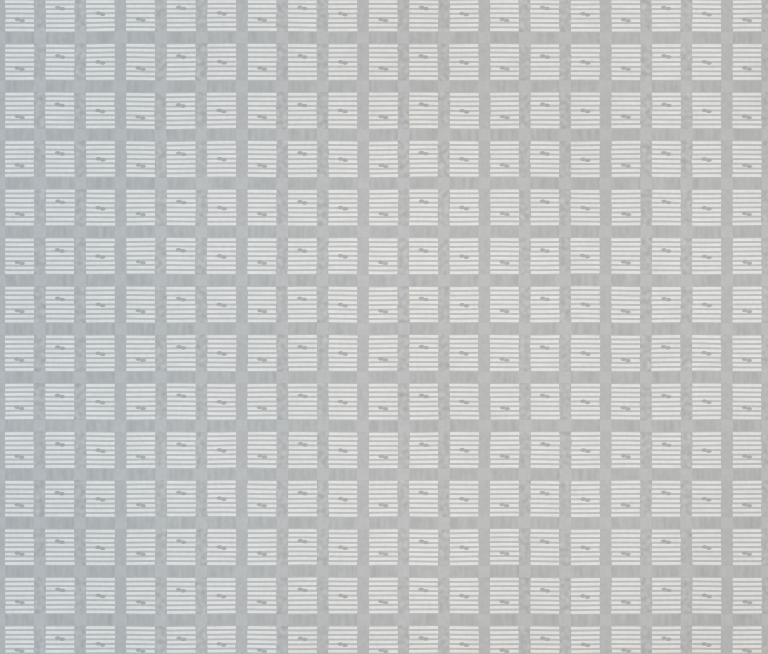
A Shadertoy shader for this pattern:

```glsl
// Woven grey check: pale ribbed blocks with stepped dashes, between hatched bands.
#define REPEATS vec2(19.0, 13.48)
#define SHIFT vec2(0.018, 0.222)
#define BLOCK_HALF vec2(0.355, 0.385)
#define RIBS 8.0
#define RIB_HALF 0.29
#define WOBBLE 0.022
#define GRAIN 0.055
#define PALE vec3(0.890, 0.892, 0.886)
#define GROUND vec3(0.736, 0.742, 0.744)
#define BAND vec3(0.706, 0.712, 0.714)
#define DASH vec3(0.655, 0.660, 0.662)

vec2 hashGradient(vec2 cell) {
    vec2 h = vec2(dot(cell, vec2(127.1, 311.7)), dot(cell, vec2(269.5, 183.3)));
    return 2.0 * fract(sin(h) * 43758.5) - 1.0;
}

float gradientNoise(vec2 p) {
    vec2 i = floor(p), f = fract(p);
    vec2 u = f * f * f * (f * (f * 6.0 - 15.0) + 10.0);
    vec2 e = vec2(0.0, 1.0);
    float a = dot(hashGradient(i), f);
    float b = dot(hashGradient(i + e.yx), f - e.yx);
    float c = dot(hashGradient(i + e.xy), f - e.xy);
    float d = dot(hashGradient(i + e.yy), f - e.yy);
    return mix(mix(a, b, u.x), mix(c, d, u.x), u.y);
}

// Coverage of a shape from its signed distance and the pixel size
float cover(float dist, float pixel) {
    return 1.0 - smoothstep(-0.6 * pixel, 0.6 * pixel, dist);
}

// Two small lobes joined into a slanted dash
float dashDistance(vec2 p) {
    vec2 radius = vec2(0.068, 0.036);
    vec2 step2 = vec2(0.055, 0.012);
    float lobes = min(length((p - step2) / radius), length((p + step2) / radius));
    return (lobes - 1.0) * radius.y;
}

void mainImage(out vec4 fragColor, in vec2 fragCoord) {
    vec2 uv = fragCoord / iResolution.xy;
    vec2 pixel = REPEATS / iResolution.xy;
    vec2 cloth = vec2(uv.x, 1.0 - uv.y) * REPEATS + SHIFT;

    // Slight drift of the threads
    vec2 p = cloth + WOBBLE * vec2(gradientNoise(cloth * 0.6), gradientNoise(cloth * 0.6 + 37.0));
    vec2 id = floor(p);
    vec2 local = p - id - 0.5;

    // Block outline with slightly ragged sides
    float ragged = 0.025 * gradientNoise(cloth * vec2(3.0, 11.0));
    float inX = cover(abs(local.x) - BLOCK_HALF.x + ragged, pixel.x);
    float inY = cover(abs(local.y) - BLOCK_HALF.y, pixel.y);

    // Horizontal bands: darker, with a vertical hatch
    float hatch = gradientNoise(cloth * vec2(9.0, 1.6) + 11.0);
    vec3 color = mix(GROUND, BAND + GRAIN * hatch, inX * (1.0 - inY));

    // Vertical bands: two speckled, then one smooth
    float bandId = mod(floor(p.x + 0.5), 3.0);
    float speckled = mix(0.25, 1.0, step(0.5, bandId));
    float speckle = gradientNoise(cloth * vec2(8.0, 10.0) + 53.0);
    float sides = (1.0 - inX) * inY;
    color += sides * (1.6 * GRAIN * speckle * speckled - 0.018);

    // Pale ribs
    float rib = local.y / (2.0 * BLOCK_HALF.y) * RIBS;
    float ribPixel = pixel.y * RIBS / (2.0 * BLOCK_HALF.y);
    float ribs = cover(abs(fract(rib) - 0.5) - RIB_HALF, ribPixel);
    float wear = 0.93 + 0.22 * gradientNoise(cloth * vec2(2.0, 7.0) + 91.0);
    color = mix(color, PALE, inX * inY * ribs * clamp(wear, 0.0, 1.0));

    // Dash steps down over every three columns
    float level = mod(id.x + 2.0, 3.0);
    float dashY = (1.3 * level - 1.2) * 2.0 * BLOCK_HALF.y / RIBS;
    float dash = cover(dashDistance(local - vec2(0.0, dashY)), pixel.y);
    color = mix(color, DASH, 0.85 * dash);

    // Fine weave and soft light, cooler at the left
    color += 0.4 * GRAIN * gradientNoise(cloth * vec2(10.0, 9.0) + 17.0);
    color += 0.02 * gradientNoise(cloth * 0.25 + 5.0);
    color += mix(vec3(-0.028, -0.008, 0.002), vec3(0.008, 0.004, -0.003), smoothstep(0.0, 0.6, uv.x));
    color -= 0.035 * dot(uv - 0.55, uv - 0.55);

    fragColor = vec4(clamp(color, 0.0, 1.0), 1.0);
}
```
